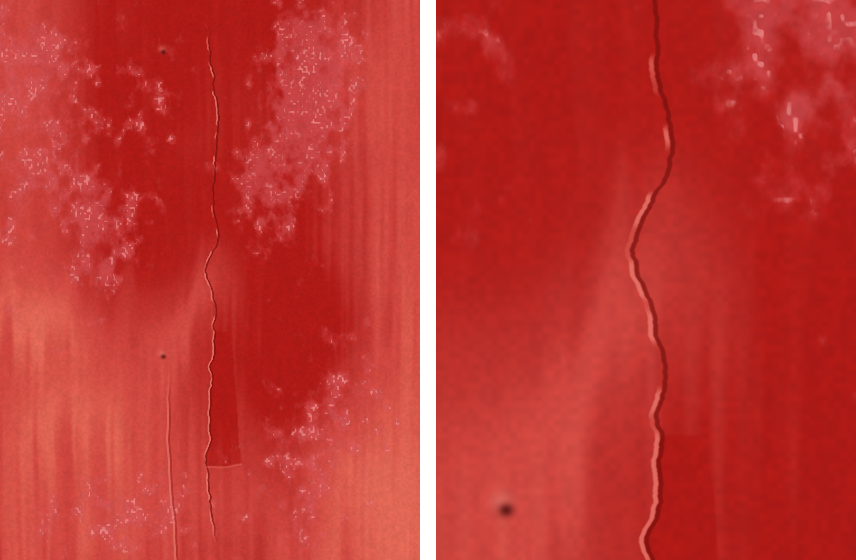
Left, the full canvas; right, a detail of the centre.
A WebGL 2 fragment shader for this texture:

```glsl
#version 300 es
precision highp float;

uniform vec2 u_resolution;
out vec4 outColor;

float hash(vec2 cell) {
    vec3 h = fract(cell.xyx * 0.1031);
    h += dot(h, h.yzx + 33.33);
    return fract((h.x + h.y) * h.z);
}

float noise(vec2 p) {
    vec2 i = floor(p), f = fract(p);
    f = f * f * (3.0 - 2.0 * f);
    float low = mix(hash(i), hash(i + vec2(1, 0)), f.x);
    float high = mix(hash(i + vec2(0, 1)), hash(i + vec2(1, 1)), f.x);
    return mix(low, high, f.y);
}

float fbm(vec2 p) {
    float sum = 0.0, amplitude = 0.5;
    for (int i = 0; i < 5; i++) {
        sum += amplitude * noise(p);
        p = mat2(1.6, 1.2, -1.2, 1.6) * p + 7.3;
        amplitude *= 0.5;
    }
    return sum;
}

float blob(vec2 p, vec2 centre, vec2 radius) {
    vec2 d = (p - centre) / radius;
    return exp(-dot(d, d));
}

float line(float d, float halfWidth, float soft) {
    return 1.0 - smoothstep(halfWidth, halfWidth + soft, abs(d));
}

// Broad light and shade, 0 = deep red, 1 = pale coral
float shade(vec2 p) {
    float t = 0.04;
    t += 0.50 * smoothstep(0.30, 0.05, p.x) * smoothstep(0.30, 0.55, p.y);
    t += 0.62 * smoothstep(0.68, 0.96, p.x);
    t += 0.58 * smoothstep(0.42, 0.04, p.y) * (1.0 - 0.4 * smoothstep(0.75, 1.0, p.x));
    t += 0.62 * blob(p, vec2(0.19, 0.31), vec2(0.25, 0.14));
    t += 0.58 * blob(p, vec2(0.45, 0.44), vec2(0.12, 0.09));
    t += 0.42 * blob(p, vec2(0.10, 0.45), vec2(0.14, 0.07));
    t -= 0.30 * blob(p, vec2(0.68, 0.33), vec2(0.12, 0.18));
    return t;
}

// Where the surface is worn to a chalky pink
float wearZone(vec2 p) {
    float z = 0.95 * blob(p, vec2(0.08, 0.80), vec2(0.17, 0.33));
    z += 0.75 * blob(p, vec2(0.25, 0.54), vec2(0.08, 0.13));
    z += 0.65 * blob(p, vec2(0.36, 0.78), vec2(0.10, 0.18));
    z += 0.85 * blob(p, vec2(0.64, 0.68), vec2(0.13, 0.15));
    z += 0.95 * blob(p, vec2(0.75, 0.88), vec2(0.12, 0.20));
    z += 0.70 * blob(p, vec2(0.84, 0.33), vec2(0.13, 0.12));
    z += 0.75 * blob(p, vec2(0.27, 0.08), vec2(0.18, 0.10));
    z += 0.80 * blob(p, vec2(0.72, 0.13), vec2(0.18, 0.14));
    return z;
}

float crackX(float y) {
    float wander = 0.045 * (noise(vec2(y * 9.0, 3.0)) - 0.5);
    float jitter = 0.022 * (fbm(vec2(y * 38.0, 8.0)) - 0.48);
    return 0.506 + wander + jitter - 0.032 * blob(vec2(y), vec2(0.52), vec2(0.05));
}

vec3 paint(float t) {
    vec3 c = mix(vec3(0.68, 0.10, 0.085), vec3(0.735, 0.19, 0.17), smoothstep(0.0, 0.35, t));
    c = mix(c, vec3(0.81, 0.28, 0.25), smoothstep(0.3, 0.68, t));
    return mix(c, vec3(0.88, 0.40, 0.33), smoothstep(0.62, 1.05, t));
}

void main() {
    vec2 uv = gl_FragCoord.xy / u_resolution;
    vec2 p = uv * vec2(u_resolution.x / u_resolution.y, 1.0);
    float soft = 0.0022;

    // Vertical drips drag the edges of the shading
    float broad = noise(vec2(p.x * 38.0 + 0.6 * noise(p * 5.0), p.y * 2.2));
    float fine = noise(vec2(p.x * 130.0 + noise(p * 9.0), p.y * 5.0));
    float cloud = fbm(p * 5.0 + 11.0);
    vec2 warped = uv + vec2(0.10 * (cloud - 0.48), 0.13 * (broad - 0.5) + 0.05 * (fine - 0.5));
    float t = shade(warped) + 0.30 * (cloud - 0.46);
    float streaky = mix(0.10, 0.22, max(smoothstep(0.6, 0.3, uv.y), smoothstep(0.7, 0.9, uv.x)));
    t += streaky * (broad + fine - 1.0);

    // Flaked panel beside the crack
    float crack = uv.x - crackX(uv.y);
    float panelEdge = 0.575 - 0.12 * (uv.y - 0.165) + 0.012 * (fbm(p * 22.0) - 0.5);
    float panelBase = uv.y - 0.165 - 0.008 * noise(p * 30.0);
    float panel = smoothstep(0.0, 0.004, crack) * smoothstep(0.004, -0.004, uv.x - panelEdge)
        * smoothstep(0.0, 0.004, panelBase) * smoothstep(0.409, 0.403, uv.y);
    t -= 0.30 * panel;
    vec3 colour = paint(t);

    // Chalky wear and bright flecks
    float zone = wearZone(uv);
    float texture2 = fbm(p * vec2(52.0, 40.0));
    float clump = fbm(p * vec2(13.0, 9.0) + 4.0);
    float wear = smoothstep(0.50, 0.85, 0.62 * zone + 0.5 * (clump - 0.48) + 0.9 * (texture2 - 0.48) + 0.2);
    colour = mix(colour, mix(vec3(0.76, 0.25, 0.27), vec3(0.83, 0.34, 0.35), texture2 + 0.3 * t), 0.72 * wear);
    float fleck = smoothstep(0.66, 0.88, noise(p * vec2(250.0, 210.0))) * smoothstep(0.44, 0.62, texture2);
    colour = mix(colour, vec3(0.93, 0.58, 0.57), 0.65 * fleck * smoothstep(0.25, 0.8, wear));

    // Thin bright runs and film grain
    float run = smoothstep(0.80, 0.97, noise(vec2(p.x * 85.0 + 5.0, p.y * 3.0)));
    colour += vec3(0.07, 0.05, 0.06) * run * smoothstep(0.72, 0.92, uv.x);
    colour *= 1.0 + 0.07 * (noise(p * 270.0) - 0.5) + 0.06 * (fbm(p * vec2(110.0, 70.0)) - 0.48);

    // Main crack: lit lip with a shadow beside it
    float reach = smoothstep(0.97, 0.90, uv.y) * smoothstep(0.02, 0.08, uv.y);
    float broken = smoothstep(0.25, 0.6, noise(vec2(uv.y * 70.0, 2.0)));
    colour = mix(colour, vec3(0.45, 0.06, 0.05), 0.65 * reach * line(crack - 0.003, 0.0008, soft));
    colour = mix(colour, vec3(0.92, 0.49, 0.44), 0.75 * reach * broken * line(crack + 0.001, 0.0008, soft));

    // Side crack and panel lips
    float side = uv.x - 0.402 - 0.12 * pow(max(0.22 - uv.y, 0.0), 1.3) - 0.012 * (fbm(vec2(uv.y * 14.0, 5.0)) - 0.48);
    float sideReach = smoothstep(0.36, 0.24, uv.y);
    colour = mix(colour, vec3(0.91, 0.48, 0.44), 0.6 * sideReach * line(side, 0.0012, soft));
    colour = mix(colour, vec3(0.52, 0.07, 0.06), 0.4 * sideReach * line(side - 0.005, 0.001, soft));
    float lip = line(panelBase, 0.0005, soft) * step(0.0, crack) * step(uv.x, panelEdge);
    colour = mix(colour, vec3(0.88, 0.40, 0.35), 0.4 * lip);

    // Two small pits
    for (int i = 0; i < 2; i++) {
        vec2 d = uv - vec2(0.388, 0.364 + 0.544 * float(i));
        colour = mix(colour, vec3(0.90, 0.50, 0.45), 0.5 * blob(d, vec2(-0.003, 0.004), vec2(0.009, 0.006)));
        colour = mix(colour, vec3(0.33, 0.06, 0.06), 0.85 * blob(d, vec2(0.001, -0.001), vec2(0.006, 0.004)));
    }
    outColor = vec4(clamp(colour, 0.0, 1.0), 1.0);
}
```
